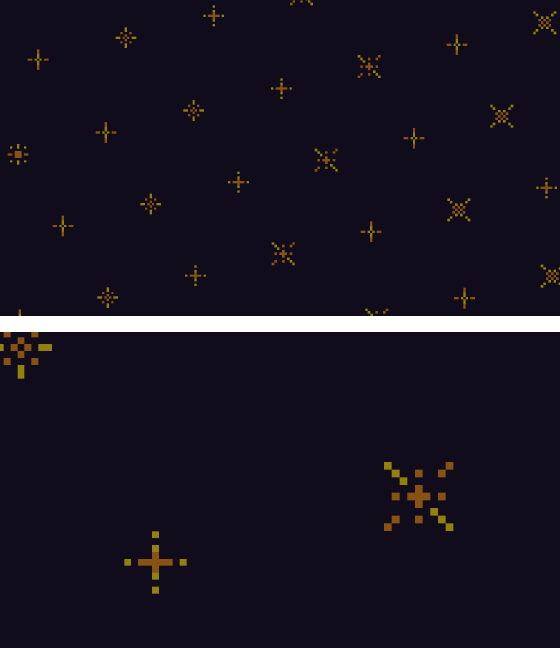
Top: the whole. Bottom: its middle third, enlarged.
Reproduce this pattern procedurally as a WebGL 1 fragment shader.

```glsl
precision highp float;
// Scattered pixel-art sparkles on a dark night ground.
// A tilted lattice whose rows sway by sines holds one small block motif per
// site; the lattice column picks the motif, and supersampling smooths edges.

uniform vec2 u_resolution;

const vec3 NIGHT = vec3(0.067, 0.049, 0.105);
const vec3 OLIVE = vec3(0.58, 0.50, 0.05);
const vec3 ORANGE = vec3(0.53, 0.32, 0.07);

// All lengths are fractions of the canvas height.
const vec2 ALONG = vec2(0.9701, -0.2425);
const vec2 ACROSS = vec2(0.2425, 0.9701);
const vec2 PITCH = vec2(0.2863, 0.2648);
const vec2 ORIGIN = vec2(0.0197, 0.7421);
const float HALF_PI = 1.5708;
const int SAMPLES = 3;

// 1 when two whole numbers are equal
float same(float a, float b) {
  return 1.0 - step(0.5, abs(a - b));
}

// 1 when lo <= v <= hi, for whole numbers
float within(float v, float lo, float hi) {
  return step(lo - 0.5, v) * step(v, hi + 0.5);
}

// Displacement of a whole row in lattice axes
vec2 rowSway(float row) {
  float wave = sin(row * HALF_PI);
  float slip = 0.042 * max(abs(row) - 1.0, 0.0);
  return vec2(slip - 0.0049 * row - 0.1988 * wave, -0.0106 * wave);
}

// Each motif returns block coverage as (olive, orange).
vec2 hollowPlus(vec2 a) {
  float reach = max(a.x, a.y);
  float axis = same(min(a.x, a.y), 0.0);
  float gap = same(a.x, 2.0);
  return axis * (1.0 - gap) * vec2(within(reach, 1.0, 2.0), within(reach, 3.0, 4.0));
}

vec2 dottedPlus(vec2 a) {
  float reach = max(a.x, a.y);
  float axis = same(min(a.x, a.y), 0.0);
  float olive = same(reach, 4.0) + same(a.y, 2.0);
  float orange = within(reach, 0.0, 1.0) + same(a.x, 2.0);
  return axis * vec2(olive, orange);
}

vec2 ringBurst(vec2 a) {
  float reach = max(a.x, a.y);
  float axis = same(min(a.x, a.y), 0.0);
  float corner = same(a.x, 2.0) * same(a.y, 2.0);
  return vec2(axis * within(reach, 3.0, 4.0), axis * same(reach, 1.0) + corner);
}

vec2 solidBurst(vec2 a) {
  float reach = max(a.x, a.y);
  float axis = same(min(a.x, a.y), 0.0);
  float corner = same(a.x, 3.0) * same(a.y, 3.0);
  float core = within(reach, 0.0, 1.0);
  float rays = axis * within(reach, 3.0, 4.0);
  float upright = same(a.x, 0.0);
  return vec2(corner + rays * upright, core + rays * (1.0 - upright));
}

vec2 crossBurst(vec2 c, vec2 a) {
  float reach = max(a.x, a.y);
  float axis = same(min(a.x, a.y), 0.0);
  float falling = same(c.x, c.y) * within(reach, 2.0, 4.0);
  float rising = same(c.x, -c.y) * within(reach, 3.0, 4.0);
  float core = axis * (within(reach, 0.0, 1.0) + same(reach, 3.0));
  return vec2(falling, rising + core);
}

vec2 checkerCross(vec2 a) {
  float reach = max(a.x, a.y);
  float arms = same(a.x, a.y) * within(reach, 3.0, 4.0);
  float checker = same(mod(a.x + a.y, 2.0), 1.0) * within(reach, 0.0, 2.0);
  float outer = same(reach, 2.0) * same(a.y, 2.0);
  return vec2(arms + checker * outer, checker * (1.0 - outer));
}

// Motif sequence along a row, repeating every eight columns
vec2 motif(float kind, vec2 block) {
  vec2 a = abs(block);
  if (kind < 0.5) return solidBurst(a);
  if (same(mod(kind, 4.0), 1.0) > 0.5) return hollowPlus(a);
  if (same(mod(kind, 4.0), 3.0) > 0.5) return dottedPlus(a);
  if (kind < 2.5) return ringBurst(a);
  if (kind < 4.5) return crossBurst(block, a);
  return checkerCross(a);
}

// Colour at a point, with y pointing down
vec3 sparkleField(vec2 p) {
  vec2 q = vec2(dot(p, ALONG), dot(p, ACROSS)) - ORIGIN;
  float row = floor(q.y / PITCH.y + 0.5);
  vec2 sway = rowSway(row);
  float column = floor((q.x - sway.x) / PITCH.x + 0.5);
  vec2 offset = q - sway - vec2(column, row) * PITCH;
  vec2 local = ALONG * offset.x + ACROSS * offset.y;
  float kind = mod(column + 1.0, 8.0);
  float large = same(kind, 4.0) + same(kind, 6.0);
  float blockSize = mix(0.0073, 0.0081, large);
  vec2 ink = motif(kind, floor(local / blockSize + 0.5));
  return mix(mix(NIGHT, OLIVE, ink.x), ORANGE, ink.y);
}

void main() {
  vec3 sum = vec3(0.0);
  for (int i = 0; i < SAMPLES * SAMPLES; i++) {
    float n = float(i), side = float(SAMPLES);
    vec2 jitter = (vec2(mod(n, side), floor(n / side)) + 0.5) / side - 0.5;
    vec2 pixel = gl_FragCoord.xy + jitter;
    sum += sparkleField(vec2(pixel.x, u_resolution.y - pixel.y) / u_resolution.y);
  }
  gl_FragColor = vec4(sum / float(SAMPLES * SAMPLES), 1.0);
}
```
